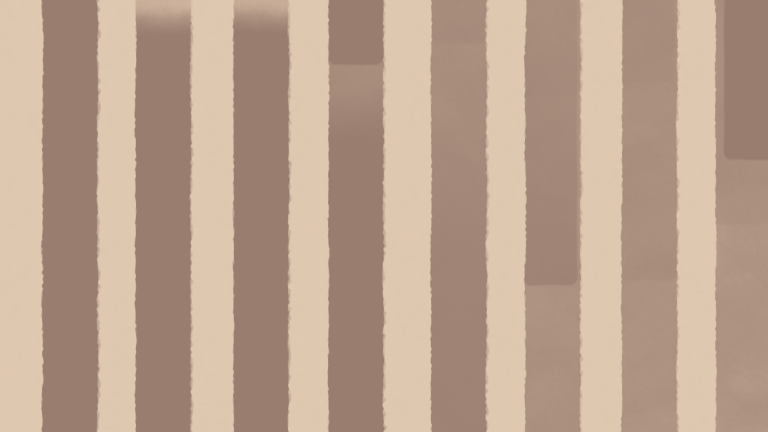
Give the GLSL for this pattern, as a Shadertoy shader.

```glsl
const vec3 PAPER = vec3(0.873, 0.784, 0.688);
const vec3 PALE  = vec3(0.82, 0.72, 0.63);
const vec3 WASH  = vec3(0.692, 0.582, 0.516);
const vec3 PAINT = vec3(0.600, 0.490, 0.436);

const int   STRIPES = 8;
const float FIRST = 0.162;        // centre of the first stripe, in canvas heights
const float PITCH = 0.2227;
const float HALF_WIDTH = 0.0635;
const float CORNER = 0.018;       // rounding at the end of a coat
const float SOFTNESS = 0.0022;
const float RAGGED = 0.0035;
const float FRINGE = 0.006;       // thin paint past the right edge
const float MOTTLE = 0.5;
const float MEND_TONE = 0.2;

// Per stripe: sideways shift, end of upper coat, fade length below it, end of mend
const vec4 LAYOUT[STRIPES] = vec4[](
    vec4( 0.000, -0.10, 0.10, -0.1), vec4(-0.007, -0.10, 0.09, -0.1),
    vec4(-0.003, -0.10, 0.08, -0.1), vec4(-0.006,  0.15, 0.20, -0.1),
    vec4( 0.009, -0.10, 0.75,  0.1), vec4( 0.004,  0.66, 0.40, -0.1),
    vec4( 0.005,  0.19, 0.50, 0.65), vec4( 0.000,  0.37, 0.20, 0.52));

// Paint strength: upper coat top and bottom, lower coat top and bottom
const vec4 TONES[STRIPES] = vec4[](
    vec4(1.0, 1.0, 1.0, 1.0),   vec4(1.0, 1.0, -0.9, 1.0),
    vec4(1.0, 1.0, -0.6, 1.0),  vec4(1.0, 1.0, 0.35, 1.0),
    vec4(0.4, 0.4, 0.2, 0.75),  vec4(0.35, 0.75, 0.1, 0.25),
    vec4(0.4, 0.35, 0.05, 0.1), vec4(1.0, 1.0, 0.1, 0.0));

const float COAT_SHIFT[STRIPES] = float[](0.0, 0.0, 0.0, 0.0, 0.0, -0.007, -0.007, 0.018);

float hash(vec2 p) {
    vec3 q = fract(vec3(p.xyx) * 0.1031);
    q += dot(q, q.yzx + 33.33);
    return fract((q.x + q.y) * q.z);
}

float noise(vec2 p) {
    vec2 i = floor(p), f = fract(p);
    f = f * f * (3.0 - 2.0 * f);
    return mix(mix(hash(i), hash(i + vec2(1, 0)), f.x),
               mix(hash(i + vec2(0, 1)), hash(i + vec2(1, 1)), f.x), f.y);
}

float fbm(vec2 p) {
    float sum = 0.0, gain = 0.5;
    for (int k = 0; k < 5; k++) {
        sum += gain * noise(p);
        p = mat2(1.6, 1.2, -1.2, 1.6) * p + 7.3;
        gain *= 0.5;
    }
    return sum;
}

float inside(float d, float softness) {
    return 1.0 - smoothstep(-softness, softness, d);
}

// Distance to a band hanging from the top, with rounded lower corners
float hangingBand(vec2 p, float halfWidth, float end) {
    vec2 q = vec2(abs(p.x) - halfWidth, p.y - end) + CORNER;
    return length(max(q, 0.0)) + min(max(q.x, q.y), 0.0) - CORNER;
}

vec3 paintColour(float tone) {
    return tone < 0.0 ? mix(WASH, PALE, -tone) : mix(WASH, PAINT, min(tone, 1.0));
}

void mainImage(out vec4 fragColor, in vec2 fragCoord) {
    vec2 p = fragCoord / iResolution.y;
    float soft = max(SOFTNESS, 0.7 / iResolution.y);
    int id = clamp(int(floor((p.x - FIRST) / PITCH + 0.5)), 0, STRIPES - 1);
    vec4 layout_ = LAYOUT[id];
    vec4 tones = TONES[id];

    // Position from the stripe centre and down from the top
    vec2 q = vec2(p.x - FIRST - float(id) * PITCH - layout_.x, 1.0 - p.y);
    float side = float(id) * 2.0 + step(0.0, q.x);
    float wobble = (noise(vec2(side * 9.1, q.y * 14.0)) - 0.5) * 0.004;
    float grain = (noise(p * vec2(160.0, 130.0)) - 0.5) * RAGGED;
    float edge = abs(q.x) - HALF_WIDTH + wobble + grain;

    // Lower coat fading down the stripe
    float start = max(layout_.y, 0.0);
    float drift = (fbm(p * 18.0) - 0.5) * 0.02;
    float tone = mix(tones.z, tones.w, smoothstep(start, start + layout_.z, q.y + drift));

    // Mended part and upper coat
    vec2 r = q + vec2(wobble, drift * 0.2);
    tone += MEND_TONE * inside(hangingBand(r, HALF_WIDTH + 0.002, layout_.w), 0.006);
    float coatTone = mix(tones.x, tones.y, clamp(q.y / max(start, 0.01), 0.0, 1.0));
    float coat = hangingBand(r - vec2(COAT_SHIFT[id], 0.0), HALF_WIDTH, layout_.y);
    tone = mix(tone, coatTone, inside(coat, 0.004));

    // Cloudy wear where the paint is thin
    float thin = clamp(1.0 - tone, 0.0, 1.0);
    float cloud = fbm(p * vec2(9.0, 13.0) + fbm(p * 7.0) * 2.0) - 0.48;
    tone += thin * (MOTTLE * cloud + 0.12 * (noise(p * 150.0) - 0.5));

    // Paper, ragged fringe, then the stripe
    vec3 paint = paintColour(tone);
    vec3 colour = PAPER + 0.006 * (noise(p * 90.0) - 0.5);
    float fringeEdge = edge - FRINGE * step(0.0, q.x) * noise(vec2(side, q.y * 95.0));
    colour = mix(colour, paint, 0.4 * inside(fringeEdge, soft * 1.5));
    colour = mix(colour, paint, inside(edge, soft));
    fragColor = vec4(colour, 1.0);
}
```
